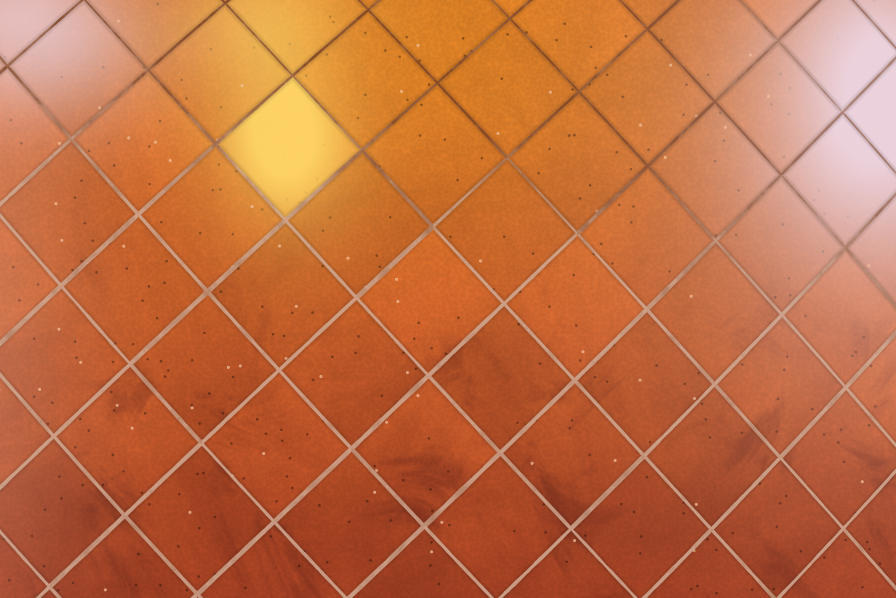
A WebGL 2 fragment shader for this texture:

```glsl
#version 300 es
precision highp float;
// Terracotta floor tiles laid on the diagonal, with pale joints and window light on the glaze.
uniform vec2 u_resolution;
out vec4 fragColor;

// Tile lattice, in canvas heights from the centre
const vec2 LATTICE_ORIGIN = vec2(0.0938, -0.0078);
const vec2 STEP_DOWN = vec2(0.1191, -0.1289);
const vec2 STEP_UP = vec2(0.125, 0.1191);
const float PERSPECTIVE = 0.012;
const float BARREL = 0.07;
const float TILE_SIDE = 0.174;
const vec2 JOINT_HALF_WIDTH = vec2(0.0036, 0.0029);

// Clay, light and joint colours
const vec3 CLAY_DARK = vec3(0.62, 0.24, 0.13);
const vec3 CLAY_MID = vec3(0.77, 0.36, 0.16);
const vec3 CLAY_WARM = vec3(0.87, 0.50, 0.14);
const vec3 STAIN = vec3(0.40, 0.14, 0.10);
const vec3 LAMP = vec3(1.0, 0.84, 0.40);
const vec3 SKY = vec3(0.93, 0.84, 0.89);
const vec3 JOINT_PALE = vec3(0.82, 0.66, 0.57);
const vec3 JOINT_DARK = vec3(0.50, 0.27, 0.15);
const vec3 CHIP = vec3(0.95, 0.76, 0.62);

float hash(vec2 p) {
    vec3 q = fract(p.xyx * vec3(0.1031, 0.1030, 0.0973));
    q += dot(q, q.yzx + 33.33);
    return fract((q.x + q.y) * q.z);
}

// Warped layers of sines, roughly -1 to 1
float mottle(vec2 p) {
    float sum = 0.0, weight = 0.5;
    for (int i = 0; i < 5; i++) {
        p = mat2(1.5, 1.1, -1.1, 1.5) * p + sin(p.yx * 1.3) + 2.7;
        sum += weight * sin(p.x) * sin(p.y);
        weight *= 0.65;
    }
    return sum;
}

// Cellular noise: distance to the nearest point, and that point's random value
vec2 cellular(vec2 p) {
    vec2 best = vec2(9.0, 0.0);
    for (int y = -1; y <= 1; y++)
        for (int x = -1; x <= 1; x++) {
            vec2 cell = floor(p) + vec2(x, y);
            float d = distance(p, cell + vec2(hash(cell), hash(cell + 71.3)));
            if (d < best.x) best = vec2(d, hash(cell + 19.7));
        }
    return best;
}

// Soft elliptical pool of light
float pool(vec2 p, vec2 centre, vec2 size) {
    vec2 q = (p - centre) / size;
    return exp(-dot(q, q));
}

// Undo lens and perspective to get tile coordinates
vec2 tileCoords(vec2 p) {
    vec2 q = p * (1.0 + BARREL * dot(p, p)) - LATTICE_ORIGIN;
    return inverse(mat2(STEP_DOWN, STEP_UP - PERSPECTIVE * q)) * q;
}

vec3 clayColour(vec2 p, vec2 id) {
    float tone = hash(id + 40.0) - 0.5;
    float cloud = mottle(p * 5.0 + id * 3.1);
    vec3 clay = mix(CLAY_DARK, CLAY_MID, smoothstep(-0.55, 0.05, p.y + 0.07 * cloud));
    clay = mix(clay, CLAY_WARM, smoothstep(-0.12, 0.42, p.y) * pool(p, vec2(0.0, p.y), vec2(0.5, 1.0)));
    clay *= 1.0 + 0.07 * tone + 0.05 * cloud;
    float stain = smoothstep(0.1, 0.9, mottle(p * 9.0 + 4.0)) * smoothstep(0.25, -0.4, p.y);
    stain += 0.6 * pool(p, vec2(0.36, -0.38), vec2(0.12, 0.07)) * (0.6 + cloud);
    return mix(clay, STAIN, clamp(0.45 * stain, 0.0, 0.6));
}

vec3 addLight(vec3 colour, vec2 p, vec2 id) {
    // Each tile tilts a little, so reflections break at the joints
    vec2 q = p + 0.05 * (vec2(hash(id + 5.0), hash(id + 9.0)) - 0.5);
    float facing = all(equal(id, vec2(-3.0, -1.0))) ? 1.0 : 0.5;
    float lamp = facing * pool(p, vec2(-0.27, 0.25), vec2(0.13, 0.16));
    lamp += 0.55 * pool(q, vec2(-0.31, 0.46), vec2(0.15, 0.14));
    colour = mix(colour, LAMP, clamp(lamp, 0.0, 0.95));
    float sky = 0.72 * pool(q, vec2(0.73, 0.36), vec2(0.21, 0.27));
    sky += 0.36 * pool(p, vec2(0.73, 0.22), vec2(0.38, 0.48));
    sky += 0.70 * pool(q, vec2(-0.68, 0.46), vec2(0.20, 0.15));
    sky += 0.20 * pool(p, vec2(-0.78, 0.0), vec2(0.17, 0.6));
    return mix(colour, SKY, clamp(sky, 0.0, 0.96));
}

void main() {
    vec2 p = (gl_FragCoord.xy - 0.5 * u_resolution) / u_resolution.y;
    float pixel = 1.0 / u_resolution.y;
    vec2 grid = tileCoords(p);
    vec2 id = floor(grid);

    // Clay with fine grain, dark pits and pale chips
    vec3 colour = clayColour(p, id);
    colour *= 0.95 + 0.09 * cellular(p * 150.0).x + 0.025 * mottle(p * 45.0);
    vec2 pit = cellular(p * 34.0 + 8.0);
    colour *= 1.0 - 0.35 * step(0.8, pit.y) * (1.0 - smoothstep(0.04, 0.11, pit.x));
    colour = addLight(colour, p, id);
    vec2 chip = cellular(p * 17.0);
    colour = mix(colour, CHIP, 0.7 * step(0.87, chip.y) * (1.0 - smoothstep(0.03, 0.03 + 17.0 * pixel, chip.x)));

    // Joints: uneven width, paler low down, darker and finer high up
    vec2 line = floor(grid + 0.5);
    vec2 gap = abs(grid - line) * TILE_SIDE;
    vec2 wear = vec2(hash(vec2(line.x, id.y)), hash(vec2(id.x, line.y) + 50.0));
    float rough = mottle(p * 38.0);
    float height = smoothstep(0.02, 0.38, p.y + 0.18 * p.x);
    vec2 width = JOINT_HALF_WIDTH * (0.8 + 0.35 * wear + 0.2 * rough) * (1.0 - 0.4 * height);
    vec2 cover = 1.0 - smoothstep(width - 0.7 * pixel, width + 0.7 * pixel, gap);
    float segmentWear = gap.x < gap.y ? wear.x : wear.y;
    float dark = clamp(height * 0.9 + 0.3 * (segmentWear - 0.5) + 0.25 * rough, 0.0, 1.0);
    vec3 joint = mix(JOINT_PALE, JOINT_DARK, dark);
    joint = mix(joint, SKY, 0.35 * pool(p, vec2(0.73, 0.36), vec2(0.3)));
    colour *= 1.0 - 0.12 * (1.0 - smoothstep(0.002, 0.010, min(gap.x, gap.y)));
    colour = mix(colour, joint, 0.88 * max(cover.x, cover.y));
    fragColor = vec4(colour, 1.0);
}
```
